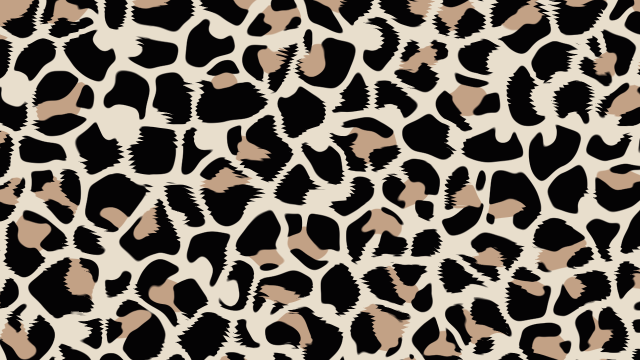
Reproduce this pattern procedurally as a Shadertoy shader.

```glsl
// Leopard coat: lobed black rosettes with tan hearts and small spots on cream.
// A weighted Voronoi diagram packs the spots, slots and bites carve lobes,
// and noise plus patches of horizontal hair teeth break up the outlines.

#define CELL vec2(0.160, 0.130)  // mean spot spacing, in canvas heights
#define JITTER 0.58              // scatter of the spot centres
#define ROSETTES 0.56            // share of spots with a tan heart
#define ROSETTE_GAIN 0.0045      // extra Voronoi weight of rosettes
#define GAP 0.0100               // half the cream gap between spots
#define ROUNDING 0.009           // corner radius of the spots
#define HEART 0.0235             // half height of a tan heart
#define WOBBLE 0.036             // size of the outline wobble
#define TOOTH 0.012              // length of the hair teeth
#define TEETH 82.0               // hair teeth per canvas height
#define LOBE 0.014               // rounding of the lobe ends

const vec3 CREAM = vec3(0.91, 0.87, 0.80);
const vec3 TAN = vec3(0.76, 0.63, 0.52);
const vec3 BLACK = vec3(0.015, 0.01, 0.015);

vec2 hash2(vec2 p) {
    vec3 a = fract(p.xyx * vec3(0.1031, 0.1030, 0.0973));
    a += dot(a, a.yzx + 33.33);
    return fract((a.xx + a.yz) * a.zy);
}

// Two channels of value noise
vec2 noise2(vec2 p) {
    vec2 i = floor(p), f = fract(p);
    f = f * f * (3.0 - 2.0 * f);
    return mix(mix(hash2(i), hash2(i + vec2(1, 0)), f.x),
               mix(hash2(i + vec2(0, 1)), hash2(i + vec2(1, 1)), f.x), f.y);
}

float smoothMin(float a, float b, float k) {
    float h = max(k - abs(a - b), 0.0) / k;
    return min(a, b) - 0.25 * h * h * k;
}

bool isRosette(vec2 id) { return hash2(id + 71.3).x < ROSETTES; }

// Spot centre (xy) and Voronoi weight (z), on staggered rows
vec3 spotSeed(vec2 id) {
    vec2 offset = 0.5 + JITTER * (hash2(id + 13.7) - 0.5);
    offset.x += 0.5 * mod(id.y, 2.0);
    return vec3((id + offset) * CELL, isRosette(id) ? ROSETTE_GAIN : 0.0);
}

// Outline wobble, then teeth that run along x in patches
vec2 furWarp(vec2 p) {
    vec2 q = p + WOBBLE * (noise2(p * 16.0) - 0.5);
    float patchMask = smoothstep(0.50, 0.60, noise2(p * 11.0 + 31.0).x);
    float row = (p.y + 0.12 * p.x) * TEETH + 1.5 * noise2(p * 26.0 + 7.0).y;
    float teeth = abs(2.0 * fract(row) - 1.0) - 0.5;
    float uneven = 0.4 + 1.2 * hash2(vec2(floor(row), 5.0)).x;
    q.x += TOOTH * patchMask * uneven * teeth;
    return q;
}

// Signed depth inside the black (x) and the tan (y)
vec2 coatDepth(vec2 point) {
    vec2 p = furWarp(point);
    vec2 base = floor(p / CELL);

    // Owner of this point
    vec2 owner = base;
    vec3 home = vec3(0.0);
    float best = 1e9;
    for (int j = -2; j <= 2; j++)
    for (int i = -2; i <= 2; i++) {
        vec2 id = base + vec2(i, j);
        vec3 s = spotSeed(id);
        vec2 d = p - s.xy;
        float power = dot(d, d) - s.z;
        if (power < best) { best = power; owner = id; home = s; }
    }

    // Rounded distance to the owner's border
    float sum = 0.0;
    for (int j = -2; j <= 2; j++)
    for (int i = -2; i <= 2; i++) {
        vec2 id = base + vec2(i, j);
        if (id == owner) continue;
        vec3 s = spotSeed(id);
        vec2 d = p - s.xy;
        float border = (dot(d, d) - s.z - best) / (2.0 * distance(s.xy, home.xy));
        sum += exp(-border / ROUNDING);
    }
    float depth = -ROUNDING * log(sum + 1e-20) - GAP;
    vec2 r = hash2(owner + 3.1), t = hash2(owner + 47.9);

    // Small spots lose a round bite
    if (!isRosette(owner)) {
        vec2 bite = home.xy + 0.056 * vec2(cos(6.283 * r.y), sin(6.283 * r.y));
        return vec2(smoothMin(depth, distance(p, bite) - 0.032, LOBE), -1.0);
    }

    // Tilted, off-centre heart
    float tilt = 1.8 * (r.x - 0.5);
    vec2 q = p - home.xy - 0.024 * (t - 0.5);
    q = mat2(cos(tilt), -sin(tilt), sin(tilt), cos(tilt)) * q;
    q += 0.020 * (noise2(point * 24.0 + 90.0) - 0.5);
    float heart = length(q / vec2(1.7, 1.0)) - HEART;

    // Widening slots that break the black ring into lobes
    float black = smoothMin(depth, heart, 0.006);
    for (int k = 0; k < 3; k++) {
        vec2 h = hash2(owner + 19.0 * float(k) + 5.5);
        if (h.y < 0.2) continue;
        float angle = 6.283 * r.y + 2.1 * float(k) + 1.2 * (h.x - 0.5);
        vec2 dir = vec2(cos(angle), sin(angle));
        float along = dot(q, dir);
        float side = abs(q.x * dir.y - q.y * dir.x);
        float slot = max(side - mix(0.001, 0.012, h.y) - 0.1 * along, -along);
        black = smoothMin(black, slot, LOBE);
    }
    float rim = mix(0.004, 0.028, t.x);
    return vec2(black, min(depth - 0.003, rim - heart));
}

void mainImage(out vec4 fragColor, in vec2 fragCoord) {
    // Four samples per pixel, each with a soft edge
    float edge = 0.9 / iResolution.y;
    vec3 color = vec3(0.0);
    for (int k = 0; k < 4; k++) {
        vec2 shift = vec2(k % 2, k / 2) * 0.5 - 0.25;
        vec2 cover = coatDepth((fragCoord + shift) / iResolution.y);
        cover = clamp(cover / edge + 0.5, 0.0, 1.0);
        color += mix(mix(CREAM, TAN, cover.y), BLACK, cover.x);
    }
    fragColor = vec4(color / 4.0, 1.0);
}
```
